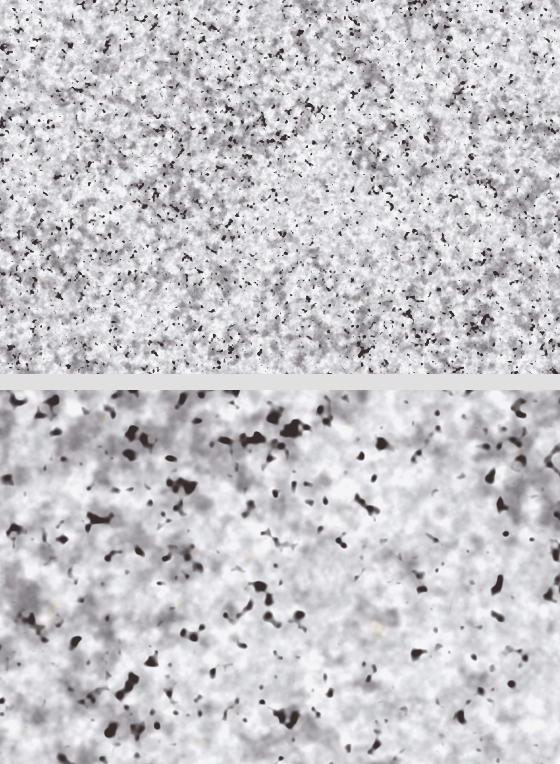
Top, the full canvas; bottom, a detail of the centre.
This texture is drawn by a Shadertoy shader. Its source:

```glsl
// Pale speckled granite: white feldspar, smoky quartz patches and dark mica flecks.

float hash(vec2 p) {
    vec3 q = fract(vec3(p.xyx) * 0.1031);
    q += dot(q, q.yzx + 33.33);
    return fract((q.x + q.y) * q.z);
}

float valueNoise(vec2 p) {
    vec2 cell = floor(p);
    vec2 f = fract(p);
    f = f * f * (3.0 - 2.0 * f);
    float low = mix(hash(cell), hash(cell + vec2(1, 0)), f.x);
    float high = mix(hash(cell + vec2(0, 1)), hash(cell + vec2(1, 1)), f.x);
    return mix(low, high, f.y);
}

// Three octaves, each turned so that the lattice does not show
float fbm(vec2 p) {
    const mat2 turn = mat2(1.6, 1.2, -1.2, 1.6);
    float sum = 0.0;
    float weight = 4.0 / 7.0;
    for (int i = 0; i < 3; i++) {
        sum += weight * valueNoise(p);
        p = turn * p + 17.3;
        weight *= 0.5;
    }
    return sum;
}

void mainImage(out vec4 fragColor, in vec2 fragCoord) {
    vec2 uv = fragCoord / iResolution.y;
    vec2 tilted = mat2(0.8, 0.6, -0.6, 0.8) * uv + 3.0;

    // Small smoky quartz grains with a slight broad drift
    float patches = 0.65 * fbm(tilted * 50.0) + 0.35 * fbm(uv * 26.0 + 70.0)
                  + 0.20 * (fbm(uv * 7.0 + 40.0) - 0.5);
    float quartz = smoothstep(0.44, 0.72, patches);
    vec3 color = mix(vec3(0.875, 0.877, 0.895), vec3(0.615, 0.60, 0.62), quartz);

    // Fine crystalline mottling
    color += 0.36 * (fbm(tilted * 85.0 + 90.0) - 0.5);
    color += 0.09 * (valueNoise(uv * 190.0) - 0.5);

    // Faint, rare rust stains
    float rust = smoothstep(0.90, 1.0, valueNoise(tilted * 45.0 + 210.0));
    color *= mix(vec3(1.0), vec3(1.01, 0.98, 0.93), rust);

    // Ragged mica flecks, soft at the rim, in loose clusters
    float flecks = 0.65 * valueNoise(tilted * 96.0 + 130.0)
                 + 0.35 * valueNoise(uv * 180.0 + 60.0)
                 + 0.22 * (valueNoise(uv * 34.0 + 8.0) - 0.5)
                 + 0.10 * (quartz - 0.3);
    float mica = smoothstep(0.68, 0.88, flecks);
    color = mix(color, vec3(0.21, 0.17, 0.17), mica);

    fragColor = vec4(clamp(color, 0.0, 0.96), 1.0);
}
```
